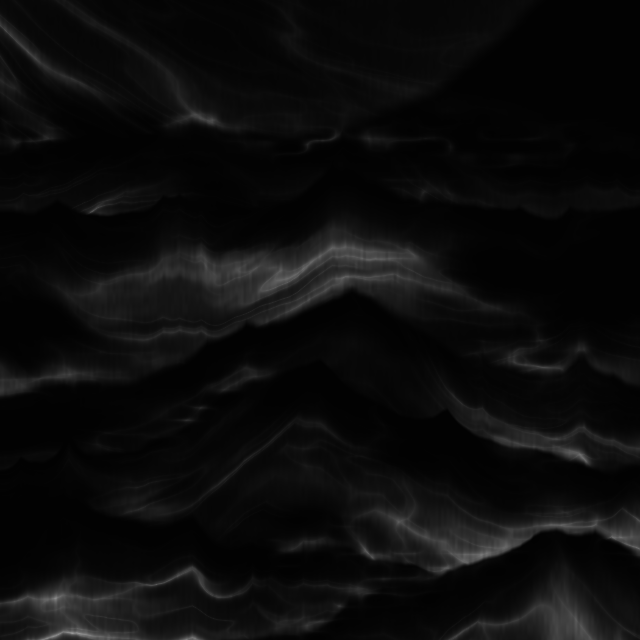
This texture is drawn by a Shadertoy shader. Its source:

```glsl
const int LAYERS = 6;
// Each swell: base height, peak position, peak height, slope falloff
const vec4 SWELLS[LAYERS] = vec4[LAYERS](
    vec4(0.765, 0.30, 0.06, 8.0),
    vec4(0.670, 0.54, 0.07, 6.0),
    vec4(0.375, 0.55, 0.17, 3.2),
    vec4(0.250, 0.50, 0.19, 3.2),
    vec4(0.090, 0.12, 0.15, 3.0),
    vec4(-0.060, 0.93, 0.25, 2.2));
// Where along each swell the light gathers
const float GLOW_X[LAYERS] = float[LAYERS](0.12, 0.30, 0.85, 0.95, 0.55, 0.70);

const vec3 SHADOW = vec3(0.006);
const vec3 LIGHT = vec3(0.34);
const float CONTRAST = 1.35;
const float CUSP_HEIGHT = 0.035;
const float SAG = 0.07;
const vec2 FOLD_SCALE = vec2(3.2, 12.0);
const vec2 ARC_CENTER = vec2(0.40, 1.39);
const float ARC_RADIUS = 0.60;

float hash(vec2 p) {
    vec3 q = fract(vec3(p.xyx) * 0.1031);
    q += dot(q, q.yzx + 33.33);
    return fract((q.x + q.y) * q.z);
}

float noise(vec2 p) {
    vec2 i = floor(p);
    vec2 f = fract(p);
    vec2 u = f * f * f * (f * (f * 6.0 - 15.0) + 10.0);
    float low = mix(hash(i), hash(i + vec2(1.0, 0.0)), u.x);
    float high = mix(hash(i + vec2(0.0, 1.0)), hash(i + vec2(1.0)), u.x);
    return mix(low, high, u.y);
}

float fbm(vec2 p) {
    float sum = 0.0;
    float weight = 0.5;
    for (int i = 0; i < 4; i++) {
        sum += weight * noise(p);
        p = mat2(1.6, 1.2, -1.2, 1.6) * p + 7.3;
        weight *= 0.5;
    }
    return sum / 0.9375;
}

float ridge(vec2 p) {
    return 1.0 - abs(2.0 * noise(p) - 1.0);
}

// Sharp peaks joined by hanging curves
float cusp(float x, float seed) {
    float r = ridge(vec2(x, seed));
    return r * r;
}

float crestHeight(float x, vec4 swell, float seed) {
    float h = swell.x + swell.z * exp(-abs(x - swell.y) * swell.w);
    h += CUSP_HEIGHT * (cusp(x * 5.0 + seed, seed) - 0.5);
    h += 0.014 * (cusp(x * 14.0, seed + 5.0) - 0.5);
    return h + 0.012 * (fbm(vec2(x * 24.0, seed)) - 0.5);
}

// Thin bright folds, warped so that they join and part
float folds(vec2 p, float seed) {
    vec2 q = p * FOLD_SCALE + seed * 3.7;
    q += 1.5 * (vec2(fbm(q * 0.7), fbm(q * 0.7 + 19.0)) - 0.5);
    float broad = pow(ridge(q), 4.0);
    float fine = pow(ridge(q * vec2(1.7, 2.1) + 4.0), 5.0);
    float hair = pow(ridge(q * vec2(3.1, 4.3) + 11.0), 4.0);
    return 0.5 * broad + 0.35 * fine * (0.4 + broad) + 0.15 * hair;
}

float skyLight(vec2 p) {
    float inside = ARC_RADIUS - length(p - ARC_CENTER);
    inside += 0.025 * (fbm(p * 5.0) - 0.5);
    float bowl = smoothstep(-0.012, 0.02, inside) * exp(-max(inside, 0.0) * 7.0);
    vec2 slanted = vec2(p.x, p.y + 0.8 * p.x - 0.5 * p.x * p.x);
    float wisps = folds(slanted * vec2(1.0, 0.8), 2.0);
    float leftGlow = exp(-p.x * 5.0);
    return bowl * (0.18 + 0.25 * wisps) + wisps * (0.08 + 0.5 * leftGlow);
}

float waterLight(vec2 p, float depth, float lift, float glowX, float seed) {
    // Folds follow the crest closely, then flatten with depth
    float follow = exp(-depth * 3.0);
    float sag = SAG * cusp(p.x * 3.5 + depth * 1.5, seed + 9.0);
    float lines = folds(vec2(p.x, p.y - lift * follow - sag), seed);

    float nearGlow = (p.x - glowX) * 2.2;
    float patchiness = fbm(p * vec2(2.2, 5.0) + seed * 5.1);
    patchiness += 0.20 * exp(-nearGlow * nearGlow) - 0.07;
    float lit = smoothstep(0.30, 0.72, patchiness);
    float rise = smoothstep(0.0, 0.16, depth);
    return lit * rise * (0.24 + 1.15 * lines) + 0.07 * lines;
}

float foamLight(vec2 p, float depth, float seed) {
    float band = exp(-abs(depth + 0.006) * 75.0);
    float clumps = smoothstep(0.50, 0.80, noise(vec2(p.x * 6.0, seed + 3.0)));
    return band * clumps * pow(ridge(p * vec2(22.0, 48.0) + seed), 2.0);
}

void mainImage(out vec4 fragColor, in vec2 fragCoord) {
    vec2 p = fragCoord / iResolution.xy;
    float light = skyLight(p);

    // Swells from far to near, each hiding the one behind
    for (int i = 0; i < LAYERS; i++) {
        float seed = float(i) * 7.0 + 3.0;
        float crest = crestHeight(p.x, SWELLS[i], seed);
        float depth = crest - p.y;
        float softness = mix(0.003, 0.022, noise(vec2(p.x * 5.0, seed + 1.0)));
        float cover = smoothstep(-0.003, softness, depth);
        float water = waterLight(p, max(depth, 0.0), crest - SWELLS[i].x, GLOW_X[i], seed);
        light = mix(light, water, cover) + 0.5 * foamLight(p, depth, seed);
    }

    // Faint upright grain
    light *= 0.92 + 0.16 * noise(p * vec2(230.0, 60.0));
    fragColor = vec4(SHADOW + LIGHT * pow(max(light, 0.0), CONTRAST), 1.0);
}
```
